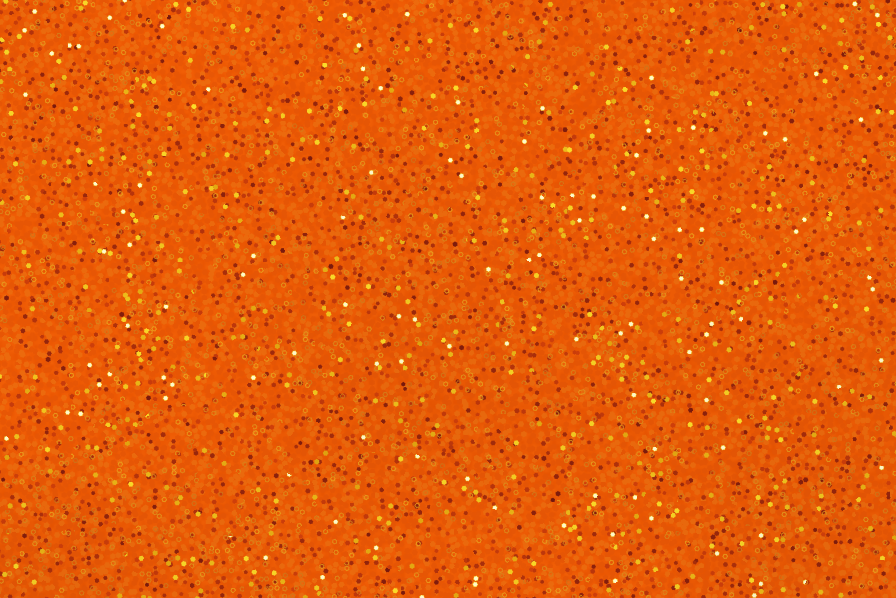
This texture is drawn by a Shadertoy shader. Its source:

```glsl
// Orange glitter sheet with dark flakes, golden rings and bright sparkles.

vec3 hash3(vec2 p) {
    vec3 q = fract(p.xyx * vec3(0.1031, 0.1030, 0.0973));
    q += dot(q, q.yxz + 33.33);
    return fract((q.xxy + q.yzz) * q.zyx);
}

float valueNoise(vec2 p) {
    vec2 cell = floor(p), f = fract(p);
    f = f * f * (3.0 - 2.0 * f);
    float low = mix(hash3(cell).x, hash3(cell + vec2(1, 0)).x, f.x);
    float high = mix(hash3(cell + vec2(0, 1)).x, hash3(cell + vec2(1, 1)).x, f.x);
    return mix(low, high, f.y);
}

// Nearest scattered flake: three random traits, then distance in cell units.
vec4 nearestFlake(vec2 p, float seed) {
    vec2 home = floor(p);
    vec4 nearest = vec4(0, 0, 0, 9);
    for (int y = -1; y <= 1; y++)
    for (int x = -1; x <= 1; x++) {
        vec2 cell = home + vec2(x, y);
        vec2 offset = p - cell - 0.1 - 0.8 * hash3(cell + seed).xy;
        vec3 traits = hash3(cell + seed + 217.0);
        // A slight six-sided outline, turned at random
        float angle = atan(offset.y, offset.x + 1e-5) + 6.28 * traits.z;
        float d = length(offset) * (1.0 + 0.07 * cos(6.0 * angle));
        if (d < nearest.w) nearest = vec4(traits, d);
    }
    return nearest;
}

float disc(float d, float radius, float edge) {
    return 1.0 - smoothstep(radius - edge, radius + edge, d);
}

void mainImage(out vec4 fragColor, in vec2 fragCoord) {
    vec2 p = fragCoord / iResolution.y;
    float pixel = 0.7 / iResolution.y;
    mat2 turn = mat2(0.8, -0.6, 0.6, 0.8);

    // Orange ground with fine grain
    float grain = valueNoise(p * 150.0 + 40.0) - 0.5;
    vec3 color = vec3(0.925, 0.35, 0.015) + grain * vec3(0.03, 0.04, 0.02);

    // Tightly packed orange flakes, some lighter and some deeper
    vec4 flake = nearestFlake(turn * p * 92.0 + 60.0, 11.0);
    vec3 tint = flake.x < 0.45 ? vec3(0.92, 0.42, 0.055) : vec3(0.90, 0.335, 0.02);
    color = mix(color, tint, 0.9 * disc(flake.w, 0.44, 92.0 * pixel));

    // Dark red-brown flakes
    flake = nearestFlake(p * 82.0 + 20.0, 53.0);
    if (flake.x < 0.29) {
        vec3 dark = mix(vec3(0.46, 0.09, 0.05), vec3(0.82, 0.25, 0.04), sqrt(flake.y));
        color = mix(color, dark, disc(flake.w, 0.25 + 0.09 * flake.z, 82.0 * pixel));
    }

    // Golden rings and sparkles, gathered in loose clusters
    flake = nearestFlake(turn * turn * p * 80.0 + 130.0, 97.0);
    float cluster = 0.45 + 1.1 * valueNoise(p * 11.0 + 7.0);
    float edge = 80.0 * pixel;
    if (flake.x < 0.06 * cluster) {
        vec3 yellow = mix(vec3(0.88, 0.64, 0.06), vec3(0.98, 0.86, 0.16), flake.y);
        color = mix(color, yellow, disc(flake.w, 0.34, edge));
        float glint = step(0.82, flake.z);
        color = mix(color, vec3(1.0, 0.97, 0.80), glint * disc(flake.w, 0.27, edge));
    } else if (flake.x < 0.25 * cluster) {
        float ring = disc(abs(flake.w - 0.27), 0.07, edge);
        vec3 gold = mix(vec3(0.80, 0.45, 0.10), vec3(0.92, 0.66, 0.12), flake.y);
        color = mix(color, gold, 0.85 * ring);
    }

    // Broad, faint unevenness of the light
    color *= 0.98 + 0.03 * valueNoise(p * 3.0) + 0.015 * (p.y - 0.5);
    fragColor = vec4(clamp(color, 0.0, 1.0), 1.0);
}
```
